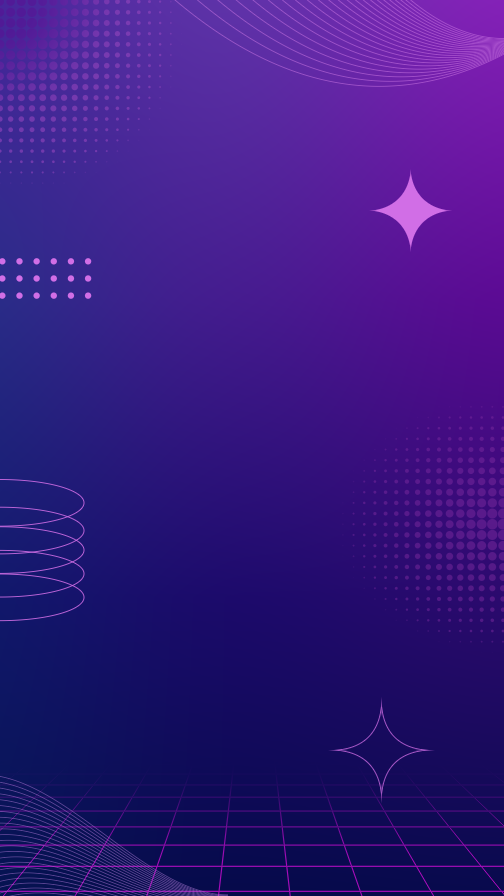
A WebGL 2 fragment shader for this background:

```glsl
#version 300 es
precision highp float;

uniform vec2 u_resolution;
out vec4 outColor;

// Size of one device pixel in canvas units (canvas height = 768, y points down)
float px;

float fill(float d) {
    return clamp(0.5 - d / px, 0.0, 1.0);
}

float stroke(float d, float halfWidth) {
    return fill(abs(d) - halfWidth);
}

// Vertical ramp through four evenly spaced colours, bottom to top
vec3 ramp(float t, vec3 a, vec3 b, vec3 c, vec3 d) {
    t = clamp(t, 0.0, 1.0) * 3.0;
    vec3 low = mix(a, b, min(t, 1.0));
    vec3 mid = mix(low, c, clamp(t - 1.0, 0.0, 1.0));
    return mix(mid, d, clamp(t - 2.0, 0.0, 1.0));
}

vec3 backdrop(vec2 uv) {
    vec3 left = ramp(uv.y, vec3(0.02, 0.08, 0.32), vec3(0.06, 0.10, 0.42),
                     vec3(0.15, 0.18, 0.53), vec3(0.27, 0.14, 0.60));
    vec3 middle = ramp(uv.y, vec3(0.02, 0.04, 0.29), vec3(0.11, 0.04, 0.42),
                       vec3(0.27, 0.11, 0.56), vec3(0.37, 0.20, 0.66));
    vec3 right = ramp(uv.y, vec3(0.03, 0.04, 0.30), vec3(0.17, 0.04, 0.43),
                      vec3(0.36, 0.04, 0.58), vec3(0.52, 0.13, 0.72));
    vec3 col = mix(left, middle, smoothstep(-0.15, 0.5, uv.x));
    return mix(col, right, smoothstep(0.4, 1.05, uv.x));
}

// Grid of dots that shrink away from a centre
float halftone(vec2 p, vec2 phase, vec2 centre, vec2 reach) {
    vec2 cell = floor((p - phase) / 9.15 + 0.5) * 9.15 + phase;
    float falloff = 1.0 - length((cell - centre) / reach);
    float radius = 4.4 * falloff + 0.3;
    return fill(length(p - cell) - radius) * smoothstep(0.0, 0.15, falloff);
}

// Signed distance estimate to a four-pointed sparkle
float sparkle(vec2 p, float arm, float power) {
    p = max(abs(p), 0.3);
    float size = pow(pow(p.x, power) + pow(p.y, power), 1.0 / power);
    return (size - arm) / length(pow(p / size, vec2(power - 1.0)));
}

// Strands fanning out from the right edge
float upperWave(vec2 p) {
    float a = (p.x - 325.0) / 175.0, b = (432.0 - p.x) / 80.0;
    float ink = 0.0;
    for (int i = 0; i < 23; i++) {
        float t = float(i) / 22.0;
        float y = mix(74.0 - 74.0 * a * a, 33.0 - 33.0 * b * b, t);
        float slope = mix(-0.846 * a, 0.825 * b, t);
        ink = max(ink, stroke((p.y - y) / sqrt(1.0 + slope * slope), 0.35));
    }
    return ink;
}

// Strands falling from the left edge and gathering at the bottom
float lowerWave(vec2 p) {
    float t = clamp((p.x + 15.0) / 210.0, 0.0, 1.0);
    float ink = 0.0;
    for (int i = 0; i < 22; i++) {
        float y = 664.0 + 103.0 * t * t * (3.0 - 2.0 * t) + 5.0 * float(i) * (1.0 - p.x / 200.0);
        float slope = 2.94 * t * (1.0 - t) - 0.025 * float(i);
        ink = max(ink, stroke((p.y - y) / sqrt(1.0 + slope * slope), 0.3));
    }
    return ink * step(p.x, 195.0);
}

// Perspective floor grid
float floorGrid(vec2 p) {
    float depth = max(p.y - 503.0, 1.0);
    float spacing = 0.232 * depth;
    float column = abs(fract((p.x - 218.0) / spacing) - 0.5) * spacing;
    float row = abs(fract(1.0 / (0.000343 * depth) + 0.33) - 0.5) * 0.000343 * depth * depth;
    float ink = max(stroke(column, 0.5), stroke(row, 0.5));
    return ink * smoothstep(652.0, 745.0, p.y);
}

void main() {
    vec2 uv = gl_FragCoord.xy / u_resolution;
    px = 768.0 / u_resolution.y;
    vec2 p = vec2(gl_FragCoord.x, u_resolution.y - gl_FragCoord.y) * px;
    vec3 orchid = vec3(0.82, 0.43, 0.90);
    vec3 col = backdrop(uv);

    // Halftone patches
    vec3 dotTint = mix(vec3(0.34, 0.07, 0.58), vec3(0.58, 0.27, 0.74), smoothstep(25.0, 110.0, length(p)));
    col = mix(col, dotTint, 0.6 * halftone(p, vec2(0.0, 1.4), vec2(25.0, 30.0), vec2(135.0)));
    col = mix(col, vec3(0.48, 0.16, 0.62), 0.5 * halftone(p, vec2(1.1, 1.0), vec2(428.0, 450.0), vec2(142.0, 112.0)));

    // Floor and strands
    col = mix(col, vec3(0.76, 0.05, 0.80), 0.85 * floorGrid(p));
    col = mix(col, vec3(0.78, 0.45, 0.88), 0.6 * upperWave(p));
    col = mix(col, vec3(0.66, 0.45, 0.82), 0.6 * lowerWave(p));

    // Block of three by six dots
    vec2 index = clamp(floor((p - vec2(2.0, 224.0)) / 14.7 + 0.5), vec2(0.0), vec2(5.0, 2.0));
    col = mix(col, orchid, fill(length(p - vec2(2.0, 224.0) - index * 14.7) - 2.7));

    // Stacked rings
    for (int i = 0; i < 5; i++) {
        vec2 q = (p - vec2(0.0, 431.0 + 20.25 * float(i) + (i == 1 ? 3.5 : 0.0))) / vec2(72.0, 20.0);
        float r = max(length(q), 0.001);
        float d = (r - 1.0) * r / length(q / vec2(72.0, 20.0));
        col = mix(col, orchid, 0.9 * stroke(d, 0.4));
    }

    // Solid and outlined sparkles
    col = mix(col, orchid, fill(sparkle(p - vec2(352.0, 180.5), 36.5, 0.55)));
    col = mix(col, orchid, 0.8 * stroke(sparkle(p - vec2(327.0, 643.0), 42.5, 0.52), 0.4));

    outColor = vec4(col, 1.0);
}
```
